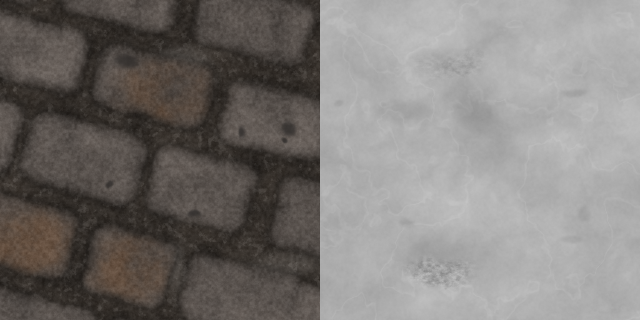
A Shadertoy shader for this texture:

```glsl
// Two square surfaces side by side: tilted cobblestones in dark mortar, and pale plaster.
// Stones are rounded boxes laid along slanted rows with noise-worn edges; the plaster
// is layered, warped noise with soft elliptical stains. One canvas height is UNITS long.
#define UNITS 384.0
#define TILT 0.25
#define CORNER 17.0
#define EDGE_WEAR 11.0
#define EDGE_SOFT 7.0
#define GRAIN 0.15
#define STONE_GREY vec3(0.355, 0.328, 0.310)
#define STONE_WARM vec3(0.350, 0.277, 0.222)
#define MORTAR vec3(0.205, 0.184, 0.165)
#define PLASTER 0.682

// Per row: centre of stone 0, then the step to the next stone (y points down)
const vec4 ROWS[5] = vec4[5](
    vec4(146, -8, 159, 36), vec4(185, 104, 146, 42), vec4(101, 190, 140, 37),
    vec4(155, 320, 134, 38), vec4(45, 390, 140, 38));
// Per row: half width, its growth away from stone 0, half height
const vec3 SIZES[5] = vec3[5](
    vec3(67, 0, 36), vec3(68, -4, 37), vec3(69, -9, 41), vec3(48, 19, 40), vec3(66, 0, 31));
// Ellipses as centre and radii
const vec4 WARM[3] = vec4[3](
    vec4(200, 112, 62, 42), vec4(30, 290, 70, 50), vec4(155, 320, 52, 44));
const vec4 PITS[6] = vec4[6](
    vec4(153, 73, 15, 9), vec4(346, 155, 9, 8), vec4(290, 157, 5, 6),
    vec4(130, 220, 5, 4), vec4(232, 258, 8, 5), vec4(341, 169, 4, 4));
const vec4 RUBBLE[3] = vec4[3](
    vec4(342, 318, 48, 14), vec4(220, 68, 38, 12), vec4(212, 325, 10, 32));
const vec4 STAINS[10] = vec4[10](
    vec4(572, 112, 31, 31), vec4(583, 165, 33, 40), vec4(537, 72, 34, 20),
    vec4(530, 310, 44, 32), vec4(683, 288, 13, 5), vec4(701, 257, 8, 9),
    vec4(405, 122, 5, 4), vec4(490, 268, 9, 6), vec4(690, 113, 15, 5),
    vec4(480, 130, 32, 15));
const vec4 PALE[4] = vec4[4](
    vec4(515, 28, 70, 35), vec4(500, 95, 22, 40), vec4(570, 240, 65, 30), vec4(715, 180, 55, 70));

float hash(vec2 p) {
    vec3 q = fract(p.xyx * 0.1031);
    q += dot(q, q.yzx + 33.33);
    return fract((q.x + q.y) * q.z);
}

float noise(vec2 p) {
    vec2 i = floor(p), f = fract(p);
    f = f * f * (3.0 - 2.0 * f);
    return mix(mix(hash(i), hash(i + vec2(1, 0)), f.x),
               mix(hash(i + vec2(0, 1)), hash(i + vec2(1, 1)), f.x), f.y);
}

float fbm(vec2 p) {
    float sum = 0.0, amp = 0.5;
    for (int i = 0; i < 5; i++) {
        sum += amp * noise(p);
        p = mat2(0.8, 0.6, -0.6, 0.8) * p * 2.03 + 17.0;
        amp *= 0.5;
    }
    return sum;
}

// Flat-topped spot that is 1 at its centre
float spot(vec2 p, vec4 e) {
    vec2 q = (p - e.xy) / e.zw;
    float d = dot(q, q);
    return exp(-d * d);
}

// Signed distance to the nearest stone in x, its random tone in y
vec2 nearestStone(vec2 p) {
    vec2 best = vec2(1e4, 0.0);
    mat2 turn = mat2(cos(TILT), -sin(TILT), sin(TILT), cos(TILT));
    for (int row = 0; row < 5; row++) {
        for (int i = -1; i <= 2; i++) {
            vec2 centre = ROWS[row].xy + float(i) * ROWS[row].zw;
            vec2 size = vec2(SIZES[row].x + SIZES[row].y * abs(float(i)), SIZES[row].z);
            vec2 q = abs(turn * (p - centre)) - size + CORNER;
            float d = length(max(q, 0.0)) + min(max(q.x, q.y), 0.0) - CORNER;
            if (d < best.x) best = vec2(d, hash(vec2(row, i) + 7.0));
        }
    }
    return best;
}

vec3 cobbles(vec2 p) {
    vec2 wear = vec2(fbm(p / 24.0), fbm(p / 24.0 + 40.0)) - 0.48;
    vec2 worn = p + EDGE_WEAR * wear;
    vec2 stone = nearestStone(worn);
    float grain = fbm(p / 3.5) - 0.48, patches = fbm(p / 28.0 + 9.0) - 0.48;

    // Stone faces
    float warm = 0.0, pit = 0.0, rubble = 0.0;
    for (int i = 0; i < 3; i++) warm = max(warm, spot(p, WARM[i]));
    for (int i = 0; i < 6; i++) pit = max(pit, spot(p + 12.0 * wear, PITS[i]));
    for (int i = 0; i < 3; i++) rubble = max(rubble, spot(worn, RUBBLE[i]));
    vec3 face = mix(STONE_GREY, STONE_WARM, warm * clamp(0.75 + 1.6 * patches, 0.0, 1.0));
    face *= 0.95 + 0.1 * stone.y + 0.45 * patches;
    face *= 1.0 - 0.16 * smoothstep(-16.0, 0.0, stone.x);
    face = mix(face + GRAIN * grain, vec3(0.17, 0.16, 0.155), 0.75 * pit);

    // Mortar, darkest beside the stones, with loose gravel
    float gravel = smoothstep(0.52, 0.75, fbm(p / 6.0 + 60.0));
    vec3 joint = MORTAR * (1.0 + 0.7 * patches) + 0.13 * grain + 0.07 * gravel;
    joint *= 1.0 - 0.25 * exp(-abs(stone.x - 3.0) / 5.0);
    joint += 0.085 * rubble;
    return mix(face, joint, smoothstep(-EDGE_SOFT, EDGE_SOFT, stone.x));
}

vec3 plaster(vec2 p) {
    vec2 warp = vec2(fbm(p / 60.0), fbm(p / 60.0 + 31.0)) - 0.48;
    vec2 q = p + 34.0 * warp;
    float shade = PLASTER + 0.12 * (fbm(q / vec2(65.0, 45.0)) - 0.48);
    shade += 0.05 * (fbm(q / 13.0) - 0.48) + 0.03 * (fbm(p / 3.0) - 0.48);

    // Thin pale veins, broad pale areas, then stains
    float vein = abs(fbm(q / 75.0 + 5.0) - 0.48);
    shade += 0.022 * (1.0 - smoothstep(0.0, 0.025, vein));
    for (int i = 0; i < 4; i++) shade += 0.024 * spot(q, PALE[i]);
    for (int i = 0; i < 10; i++) shade -= 0.052 * spot(p + 14.0 * warp, STAINS[i]);

    // Rough pitted patches
    float rough = spot(q, vec4(532, 328, 38, 16)) + 0.45 * spot(q, vec4(545, 74, 42, 18));
    shade += 0.32 * rough * (fbm(p / vec2(5.0, 3.5)) - 0.52);
    return vec3(shade);
}

void mainImage(out vec4 fragColor, in vec2 fragCoord) {
    float unit = UNITS / iResolution.y;
    vec2 p = vec2(fragCoord.x, iResolution.y - fragCoord.y) * unit;
    float side = clamp((p.x - UNITS) / unit + 0.5, 0.0, 1.0);
    fragColor = vec4(clamp(mix(cobbles(p), plaster(p), side), 0.0, 1.0), 1.0);
}
```
